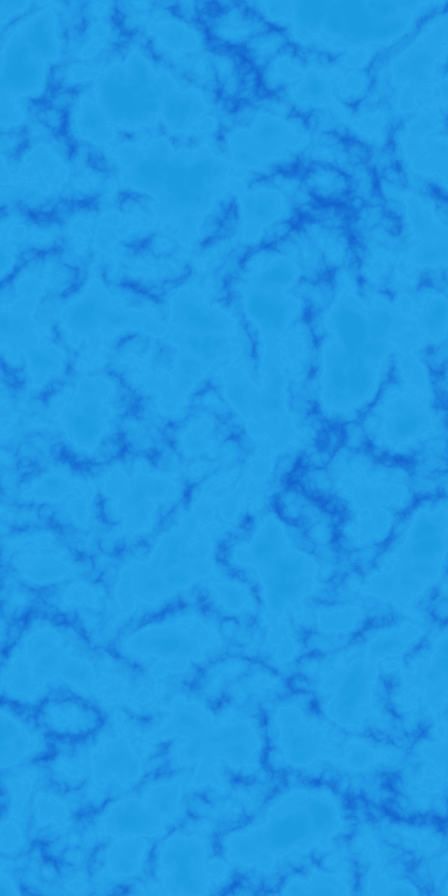
Give the GLSL for this texture, as a Shadertoy shader.

```glsl
const vec3 DEEP_BLUE = vec3(0.07, 0.40, 0.81);
const vec3 MID_BLUE  = vec3(0.12, 0.56, 0.875);
const vec3 SKY_BLUE  = vec3(0.143, 0.632, 0.903);
const vec3 RIM_BLUE  = vec3(0.165, 0.655, 0.925);
const vec3 CORE_TEAL = vec3(0.11, 0.605, 0.875);

// Unit gradient with a pseudo-random direction for a lattice cell
vec2 cellGradient(vec2 cell) {
    vec3 h = fract(cell.xyx * vec3(0.1031, 0.1030, 0.0973));
    h += dot(h, h.yzx + 33.33);
    float angle = 6.28318 * fract((h.x + h.y) * h.z);
    return vec2(cos(angle), sin(angle));
}

float gradientNoise(vec2 p) {
    vec2 cell = floor(p);
    vec2 f = p - cell;
    vec2 u = f * f * f * (f * (f * 6.0 - 15.0) + 10.0);
    vec2 e = vec2(1.0, 0.0);
    float a = dot(cellGradient(cell), f);
    float b = dot(cellGradient(cell + e.xy), f - e.xy);
    float c = dot(cellGradient(cell + e.yx), f - e.yx);
    float d = dot(cellGradient(cell + e.xx), f - e.xx);
    return mix(mix(a, b, u.x), mix(c, d, u.x), u.y);
}

// Folded noise: sharp creases at low values, rounded billows at high ones
float billow(vec2 p, int octaves, float gain) {
    mat2 turnAndDouble = mat2(1.6, 1.2, -1.2, 1.6);
    float sum = 0.0;
    float amplitude = 1.0;
    for (int i = 0; i < octaves; i++) {
        sum += amplitude * abs(gradientNoise(p));
        p = turnAndDouble * p + vec2(17.3, 41.7);
        amplitude *= gain;
    }
    return sum;
}

// Dark creases, light billows with a thin bright rim and a duller core
vec3 cloudColor(float height) {
    vec3 color = mix(DEEP_BLUE, MID_BLUE, smoothstep(-0.06, 0.30, height));
    color = mix(color, SKY_BLUE, smoothstep(0.16, 0.44, height));
    float rim = smoothstep(0.41, 0.45, height) * (1.0 - smoothstep(0.45, 0.51, height));
    color = mix(color, RIM_BLUE, 0.6 * rim);
    return mix(color, CORE_TEAL, smoothstep(0.50, 0.85, height));
}

void mainImage(out vec4 fragColor, in vec2 fragCoord) {
    vec2 p = fragCoord / iResolution.x;
    float patches = gradientNoise(p * 3.1 + vec2(8.4, 2.7));
    float height = 1.15 * billow(p * 5.5 + vec2(3.2, 11.6), 6, 0.52) + 0.22 * patches;
    fragColor = vec4(cloudColor(height), 1.0);
}
```
